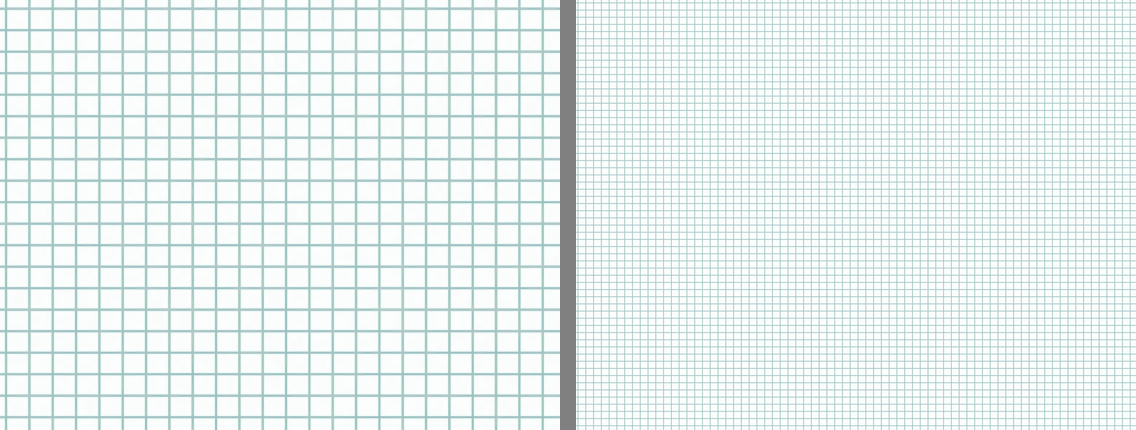
Left: one tile. Right: repeated 3 by 3.
Give the GLSL for this pattern, as a Shadertoy shader.

```glsl
// Teal graph paper: a grid of soft printed lines on near-white paper.
// Lines come from distances to a repeated axis; wrapping value noise varies
// ink tone and width along each line and faintly tints the paper.

const vec2  CELLS       = vec2(24.0, 20.0);     // repeats across and down
const vec2  LINE_OFFSET = vec2(0.26, 0.595);    // first line, in cells from lower left
const float HALF_WIDTH  = 0.0021;               // in canvas widths
const float EDGE_SOFT   = 0.0014;
const float HALO_REACH  = 0.0052;
const float WIDTH_WEAR  = 0.0004;
const float TONE_WEAR   = 0.09;
const vec3  PAPER       = vec3(0.985, 0.993, 0.990);
const vec3  HALO        = vec3(0.920, 0.988, 0.980);
const vec3  INK_UPRIGHT = vec3(0.635, 0.770, 0.752);
const vec3  INK_LEVEL   = vec3(0.650, 0.765, 0.772);
const vec3  INK_GREEN   = vec3(0.660, 0.785, 0.735);

float hash(vec2 p) {
    vec3 q = fract(vec3(p.xyx) * 0.1031);
    q += dot(q, q.yzx + 33.33);
    return fract((q.x + q.y) * q.z);
}

// Value noise that repeats every "period" lattice steps.
float wrapNoise(vec2 p, vec2 period) {
    vec2 i = floor(p), f = fract(p);
    f = f * f * (3.0 - 2.0 * f);
    vec2 a = mod(i, period), b = mod(i + 1.0, period);
    return mix(mix(hash(a), hash(vec2(b.x, a.y)), f.x),
               mix(hash(vec2(a.x, b.y)), hash(b), f.x), f.y);
}

float tileNoise(vec2 uv, vec2 period) {
    return wrapNoise(uv * period, period);
}

void mainImage(out vec4 fragColor, in vec2 fragCoord) {
    vec2 uv = fragCoord / iResolution.xy;
    vec2 size = vec2(1.0, iResolution.y / iResolution.x);
    float pixel = 1.0 / iResolution.x;

    // Distance to the nearest upright (x) and level (y) line
    vec2 grid = uv * CELLS - LINE_OFFSET;
    vec2 lineId = mod(floor(grid + 0.5), CELLS);
    vec2 dist = abs(fract(grid + 0.5) - 0.5) / CELLS * size;

    // Variation per line and along it
    vec2 perLine = vec2(hash(vec2(lineId.x, 71.0)), hash(vec2(lineId.y, 137.0))) - 0.5;
    float blotch = tileNoise(uv, vec2(64.0, 49.0));
    float drift = tileNoise(uv + 0.37, vec2(30.0, 23.0));

    // Line coverage, never sharper than one pixel
    vec2 halfWidth = HALF_WIDTH + WIDTH_WEAR * (perLine + blotch - 0.5);
    float soft = max(EDGE_SOFT, 0.6 * pixel);
    vec2 cover = 1.0 - smoothstep(halfWidth - soft, halfWidth + soft, dist);

    // Paper with a pale halo beside the lines
    float nearest = min(dist.x, dist.y);
    float halo = 1.0 - smoothstep(HALF_WIDTH, HALO_REACH, nearest);
    vec3 color = PAPER + 0.010 * (tileNoise(uv + 0.61, vec2(96.0, 74.0)) - 0.5);
    color = mix(color, HALO, halo * (0.55 + 0.45 * drift));

    // Ink, level lines bluer than upright ones
    vec2 tone = TONE_WEAR * (0.5 * perLine + blotch - 0.5);
    float green = 0.6 * smoothstep(0.45, 0.9, drift);
    vec3 upright = mix(INK_UPRIGHT, INK_GREEN, green) + tone.x * vec3(1.0, 0.4, 0.4);
    vec3 level = mix(INK_LEVEL, INK_GREEN, 0.5 * green) + tone.y * vec3(1.0, 0.4, 0.4);
    color = mix(color, upright, cover.x);
    color = mix(color, level, cover.y);

    fragColor = vec4(clamp(color, 0.0, 1.0), 1.0);
}
```
